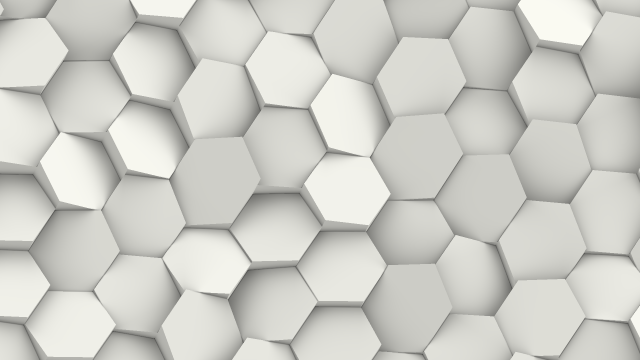
Reproduce this pattern procedurally as a Shadertoy shader.

```glsl
// Pale hexagonal columns with randomly tilted tops, seen in an oblique view.

const float HEX_RADIUS    = 0.1235;            // in canvas heights
const float GRID_TURN     = 0.07;              // radians
const vec2  OBLIQUE_SHIFT = vec2(0.18, 0.42);  // screen shift per unit of height
const float MAX_TILT      = 0.46;
const float HEIGHT_SPREAD = 0.15;
const float START_HEIGHT  = 0.85;              // above every column
const vec2  LIGHT_DIR     = vec2(0.50, 0.86);
const float TOP_TONE      = 0.89;
const float TOP_CONTRAST  = 0.20;
const float WALL_TONE     = 0.80;
const float WALL_CONTRAST = 0.10;
const float OCCLUSION     = 0.30;
const float WALL_CONTACT  = 0.35;
const float SEAM_WIDTH    = 0.028;
const float SEAM_DARKNESS = 0.32;
const vec3  PAINT_TINT    = vec3(1.0, 1.0, 0.97);
const int   AA            = 3;

const float APOTHEM = 0.8660254;               // of a hexagon with radius 1

vec3 hash32(vec2 p) {
    vec3 q = fract(p.xyx * vec3(0.1031, 0.1030, 0.0973));
    q += dot(q, q.yxz + 33.33);
    return fract((q.xxy + q.yzz) * q.zyx);
}

// Centre of the flat-topped hexagon that holds p
vec2 hexCentre(vec2 p) {
    vec2 period = vec2(3.0, 2.0 * APOTHEM);
    vec2 a = period * floor(p / period + 0.5);
    vec2 b = period * (floor(p / period) + 0.5);
    return dot(p - a, p - a) < dot(p - b, p - b) ? a : b;
}

vec2 sideNormal(int i) {
    float angle = radians(30.0 + 60.0 * float(i));
    return vec2(cos(angle), sin(angle));
}

// Top plane of a column: slope in xy, height at the centre in z
vec3 topPlane(vec2 centre) {
    vec2 id = floor(centre / vec2(1.5, APOTHEM) + 0.5);
    vec3 rnd = hash32(id + 71.0);
    float angle = 6.28318 * rnd.x;
    vec2 slope = MAX_TILT * sqrt(rnd.y) * vec2(cos(angle), sin(angle));
    return vec3(slope, HEIGHT_SPREAD * (2.0 * rnd.z - 1.0));
}

float heightAt(vec3 plane, vec2 local) {
    return plane.z + dot(plane.xy, local);
}

// Tilted top: directional light, soft occlusion by taller neighbours, seams
float shadeTop(vec2 p, vec2 centre, vec3 plane, float z) {
    float tone = TOP_TONE - TOP_CONTRAST * dot(plane.xy, LIGHT_DIR);
    vec2 local = p - centre;
    for (int i = 0; i < 6; i++) {
        vec2 n = sideNormal(i);
        vec2 along = vec2(-n.y, n.x);
        vec2 edge = n * APOTHEM + along * clamp(dot(local, along), -0.5, 0.5);
        vec2 offset = 2.0 * APOTHEM * n;
        vec3 neighbour = topPlane(centre + offset);
        float rise = heightAt(neighbour, edge - offset) - z;
        float dist = length(edge - local) + 0.001;
        float cover = 1.0 - dist * inversesqrt(dist * dist + pow(max(rise, 0.0), 2.0));
        float seam = smoothstep(SEAM_WIDTH, 0.0, dist) * smoothstep(-0.1, 0.02, rise);
        tone *= (1.0 - OCCLUSION * cover) * (1.0 - SEAM_DARKNESS * seam);
    }
    return tone;
}

// Side wall: darkens towards the column below it
float shadeWall(vec2 normal, float heightOverFloor) {
    float tone = WALL_TONE + WALL_CONTRAST * dot(normal, LIGHT_DIR);
    return tone * (1.0 - WALL_CONTACT * exp(-heightOverFloor / 0.13));
}

// Walk the slanted view ray down through the hexagonal cells
float trace(vec2 screen) {
    vec2 p = screen - START_HEIGHT * OBLIQUE_SHIFT;
    float z = START_HEIGHT;
    vec2 centre = hexCentre(p);
    for (int hop = 0; hop < 6; hop++) {
        vec3 plane = topPlane(centre);
        float toExit = 1e3;
        vec2 exitNormal = vec2(0.0);
        for (int i = 0; i < 6; i++) {
            vec2 n = sideNormal(i);
            float speed = dot(OBLIQUE_SHIFT, n);
            float t = (APOTHEM - dot(p - centre, n)) / speed;
            if (speed > 0.0 && t < toExit) { toExit = t; exitNormal = n; }
        }
        float toTop = (z - heightAt(plane, p - centre)) / (1.0 + dot(plane.xy, OBLIQUE_SHIFT));
        if (toTop <= toExit)
            return shadeTop(p + OBLIQUE_SHIFT * toTop, centre, plane, z - toTop);

        p += OBLIQUE_SHIFT * toExit;
        z -= toExit;
        float floorHeight = heightAt(plane, p - centre);
        centre += 2.0 * APOTHEM * exitNormal;
        if (heightAt(topPlane(centre), p - centre) > z)
            return shadeWall(-exitNormal, z - floorHeight);
    }
    return WALL_TONE;
}

void mainImage(out vec4 fragColor, in vec2 fragCoord) {
    float c = cos(GRID_TURN), s = sin(GRID_TURN);
    float tone = 0.0;
    for (int i = 0; i < AA * AA; i++) {
        vec2 jitter = (vec2(i % AA, i / AA) + 0.5) / float(AA) - 0.5;
        vec2 uv = (fragCoord + jitter) / iResolution.y / HEX_RADIUS;
        tone += trace(mat2(c, s, -s, c) * uv);
    }
    fragColor = vec4(PAINT_TINT * tone / float(AA * AA), 1.0);
}
```
